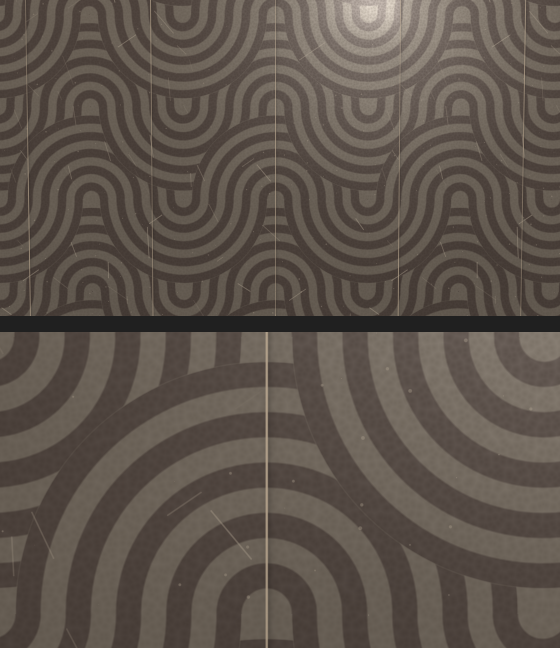
Top, the full canvas; bottom, a detail of the centre.
Reproduce this pattern procedurally as a WebGL 2 fragment shader.

```glsl
#version 300 es
precision highp float;
uniform vec2 u_resolution;
out vec4 fragColor;

const float HALF = 0.2922;              // arch to bowl spacing, also row spacing
const float STRIPE = HALF / 11.0;       // width of one stripe
const float RIM = STRIPE * 10.0;        // outer radius of a ring set
const vec2 ORIGIN = vec2(-0.014, 0.954);
const float TAPER = 0.02;               // widening towards the top
const float PANEL = 0.3918;             // seam spacing
const float SEAM_WIDTH = 0.0024;
const float WEAR_CELL = PANEL * 0.5;
const float GRAIN_SCALE = 130.0;
const vec2 LAMP = vec2(0.31, 0.985);
const vec3 DARK = vec3(0.285, 0.245, 0.222);
const vec3 PALE = vec3(0.400, 0.365, 0.325);
const vec3 SEAM = vec3(0.70, 0.63, 0.54);
const vec3 SCUFF = vec3(0.66, 0.61, 0.54);
const vec3 GLARE = vec3(1.0, 0.99, 0.97);

float hash(vec2 p) {
    return fract(sin(dot(p, vec2(127.1, 311.7))) * 43758.5);
}

vec2 hash2(vec2 p) {
    return vec2(hash(p), hash(p + 17.3));
}

// Distance to the nearest jittered point
float cellular(vec2 p) {
    vec2 id = floor(p), f = fract(p);
    float nearest = 2.0;
    for (int j = -1; j <= 1; j++)
        for (int i = -1; i <= 1; i++) {
            vec2 o = vec2(i, j);
            nearest = min(nearest, length(o + hash2(id + o) - f));
        }
    return nearest;
}

float stripes(float radius, float aa) {
    float d = abs(mod(radius + 0.5 * STRIPE, 2.0 * STRIPE) - STRIPE);
    return 1.0 - smoothstep(-aa, aa, d - 0.5 * STRIPE);
}

float cover(float radius, float aa) {
    return 1.0 - smoothstep(-aa, aa, radius - RIM);
}

// Bowls of the row above and arches of the row below, overlapped
float waves(vec2 p, float aa) {
    float turn = mod(p.x + HALF, 2.0 * HALF) - HALF;
    float u = abs(turn);
    float row = floor(p.y / HALF);
    float t = p.y - row * HALF;
    float arch = length(vec2(u, t));
    float bowl = length(vec2(HALF - u, HALF - t));
    float archInk = stripes(arch, aa), bowlInk = stripes(HALF - bowl, aa);
    float archCover = cover(arch, aa), bowlCover = cover(bowl, aa);
    bool bowlOnTop = turn > 0.0 || mod(row, 2.0) > 0.5;
    return bowlOnTop
        ? mix(mix(1.0, archInk, archCover), bowlInk, bowlCover)
        : mix(mix(1.0, bowlInk, bowlCover), archInk, archCover);
}

// Sparse scratches and specks, repeating every three panels
float wear(vec2 p, float aa) {
    float amount = 0.0;
    for (int i = 0; i < 3; i++) {
        float layer = float(i);
        vec2 g = p / WEAR_CELL + layer * vec2(0.37, 0.61);
        vec2 id = floor(g);
        id.x = mod(id.x, 6.0);
        id += layer * 23.0;
        vec2 q = (fract(g) - 0.3 - 0.4 * hash2(id)) * WEAR_CELL;
        float angle = mix(1.5, 2.6, hash(id + 5.1));
        if (hash(id + 2.9) > 0.8) angle = 0.6;
        vec2 dir = vec2(cos(angle), sin(angle));
        float reach = mix(0.008, 0.05, hash(id + 7.7));
        float along = clamp(dot(q, dir), -reach, reach);
        float scratch = 1.0 - smoothstep(0.0, 0.0008 + aa, length(q - dir * along));
        amount += scratch * 0.6 * smoothstep(0.45, 1.0, hash(id + 9.2));
        vec2 s = (fract(g * 2.0) - 0.2 - 0.6 * hash2(floor(g * 2.0) + layer)) * WEAR_CELL * 0.5;
        float size = 0.0022 * hash(floor(g * 2.0) + 3.3);
        amount += 0.55 * (1.0 - smoothstep(size - aa, size + aa, length(s)))
            * step(0.55, hash(floor(g * 2.0) + 8.1));
    }
    return min(amount, 0.8);
}

void main() {
    vec2 p = (gl_FragCoord.xy - vec2(0.5 * u_resolution.x, 0.0)) / u_resolution.y;
    float aa = 0.8 / u_resolution.y;
    vec2 wall = p - ORIGIN;
    wall.x /= 1.0 + TAPER * (p.y - 0.5);

    // Printed stripes with uneven tone
    vec3 color = mix(DARK, PALE, waves(wall, aa + 0.0006));
    float mottle = sin(p.x * 9.0 + 2.0 * sin(p.y * 7.0)) * sin(p.y * 11.0 + p.x * 4.0);
    color *= 0.95 + 0.09 * p.y + 0.018 * mottle;

    // Lamp reflection, broken by the seam beside it
    vec2 toLamp = p - LAMP;
    float r2 = dot(toLamp, toLamp);
    float sheen = 0.20 * exp(-r2 / 0.17);
    float hot = 0.24 * exp(-dot(toLamp * vec2(0.8, 1.25), toLamp * vec2(0.8, 1.25)) / 0.014);
    hot *= mix(1.0, 0.5, smoothstep(-0.004, 0.004, wall.x - PANEL));
    float grain = cellular(p * GRAIN_SCALE) - 0.45;
    color += GLARE * (sheen + hot) * (1.0 + 0.22 * grain);
    color += 0.025 * grain;

    // Scratches, then panel seams with a faint shadow
    color = mix(color, SCUFF + 0.5 * sheen, wear(wall, aa) * 0.7);
    float seam = mod(wall.x + 0.5 * PANEL, PANEL) - 0.5 * PANEL;
    float panel = floor(wall.x / PANEL + 0.5);
    float strength = 0.72 + 0.18 * sin(panel * 2.4 + p.y * 5.0 - 1.2);
    color *= 1.0 - 0.14 * exp(-abs(seam - 0.003) / 0.003);
    float line = 1.0 - smoothstep(-aa, aa, abs(seam) - 0.5 * SEAM_WIDTH);
    color = mix(color, SEAM + 0.4 * sheen, line * strength);
    fragColor = vec4(clamp(color, 0.0, 1.0), 1.0);
}
```
